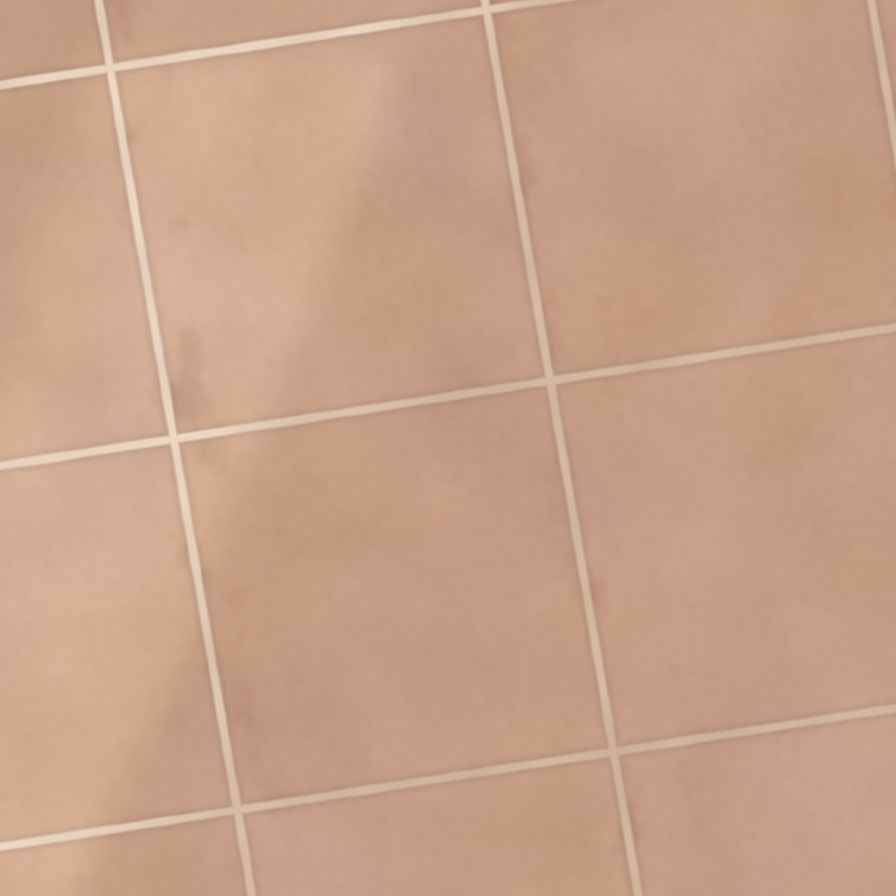
Reproduce this texture procedurally as a Shadertoy shader.

```glsl
const vec2 CORNER = vec2(0.194, 0.510);
const vec2 TILE_ACROSS = vec2(0.420, 0.065);
const vec2 TILE_UP = vec2(-0.071, 0.414);
const float TILE_SIZE = 0.42;

const vec3 CLAY = vec3(0.762, 0.605, 0.505);
const vec3 ROSE_CLAY = vec3(0.778, 0.625, 0.538);
const vec3 SUNLIT_CLAY = vec3(0.832, 0.682, 0.578);
const vec3 STAIN = vec3(0.690, 0.510, 0.410);
const vec3 GROUT = vec3(0.835, 0.725, 0.630);
const vec3 SUNLIT_GROUT = vec3(0.930, 0.850, 0.765);

vec2 hash2(vec2 p) {
    vec3 q = fract(vec3(p.xyx) * vec3(0.1031, 0.1030, 0.0973));
    q += dot(q, q.yzx + 33.33);
    return fract((q.xx + q.yz) * q.zy);
}

float cornerSlope(vec2 cell, vec2 offset, vec2 corner) {
    float angle = 6.2832 * hash2(cell + corner).x;
    return dot(vec2(cos(angle), sin(angle)), offset - corner);
}

float gradientNoise(vec2 p) {
    vec2 cell = floor(p);
    vec2 f = fract(p);
    vec2 w = f * f * f * (f * (f * 6.0 - 15.0) + 10.0);
    float low = mix(cornerSlope(cell, f, vec2(0, 0)), cornerSlope(cell, f, vec2(1, 0)), w.x);
    float high = mix(cornerSlope(cell, f, vec2(0, 1)), cornerSlope(cell, f, vec2(1, 1)), w.x);
    return mix(low, high, w.y);
}

float fbm(vec2 p) {
    float sum = 0.0;
    float amplitude = 0.6;
    for (int i = 0; i < 4; i++) {
        sum += amplitude * gradientNoise(p);
        p = mat2(1.6, 1.2, -1.2, 1.6) * p + 17.3;
        amplitude *= 0.5;
    }
    return sum;
}

// Slanted band of light, fading out near the top
float sunBand(vec2 p, float slant) {
    float edge = slant + 0.025 * fbm(p * 6.0);
    float band = smoothstep(-0.40, -0.27, edge) * (1.0 - smoothstep(-0.035, 0.025, edge));
    return band * (1.0 - 0.8 * smoothstep(0.90, 0.97, p.y));
}

// Blotches that gather along the sides of each tile
float stainMask(vec2 grid, vec2 p) {
    vec2 f = fract(grid);
    float sides = exp(-7.0 * f.x) + 0.6 * exp(-9.0 * (1.0 - f.x));
    float blotch = smoothstep(0.02, 0.38, fbm(grid * vec2(7.0, 4.5) + 4.0));
    float cloud = smoothstep(0.10, 0.50, fbm(p * 5.0 + 31.0));
    return clamp(blotch * sides + 0.25 * cloud, 0.0, 1.0);
}

vec3 tileColor(vec2 grid, vec2 p, float sun) {
    vec2 seed = hash2(floor(grid) + 40.0);
    float tint = clamp(0.25 + 0.5 * seed.x + 1.1 * fbm(p * 3.0 + 9.0), 0.0, 1.0);
    vec3 color = mix(CLAY, ROSE_CLAY, tint);
    color = mix(color, SUNLIT_CLAY, sun * 0.92);
    color = mix(color, STAIN, 0.5 * stainMask(grid, p));
    // Ochre and pink drift, then cloudy shading and fine grain
    color += vec3(0.005, 0.0, -0.045) * fbm(p * 4.0 + 52.0);
    color += 0.045 * fbm(p * 7.0 + 75.0);
    return color + 0.014 * gradientNoise(p * 85.0);
}

float lineMask(float dist, float halfWidth, float softness) {
    return 1.0 - smoothstep(halfWidth - softness, halfWidth + softness, dist);
}

void mainImage(out vec4 fragColor, in vec2 fragCoord) {
    vec2 p = fragCoord / iResolution.y;
    float softness = max(0.0022, 0.8 / iResolution.y);

    // Skewed tile lattice
    vec2 grid = inverse(mat2(TILE_ACROSS, TILE_UP)) * (p - CORNER);
    vec2 lineDist = abs(fract(grid + 0.5) - 0.5) * TILE_SIZE;
    float dist = min(lineDist.x, lineDist.y) + 0.0012 * gradientNoise(p * 28.0);

    float slant = p.x - 0.38 * p.y - 0.101;
    vec3 color = tileColor(grid, p, sunBand(p, slant));

    // Dim cool rim beside each joint
    float rim = lineMask(dist, 0.009, 0.005);
    color = mix(color, color * vec3(0.93, 0.94, 0.97), rim);

    // Grout, brightest towards the light
    float glow = 1.0 - smoothstep(-0.12, 0.24, slant);
    vec3 grout = mix(GROUT, SUNLIT_GROUT, glow) + 0.05 * fbm(p * 9.0 + 12.0);
    float joint = lineMask(dist, 0.0046, softness);
    color = mix(color, grout, joint * (0.9 + 0.2 * gradientNoise(p * 14.0)));

    fragColor = vec4(clamp(color, 0.0, 1.0), 1.0);
}
```
